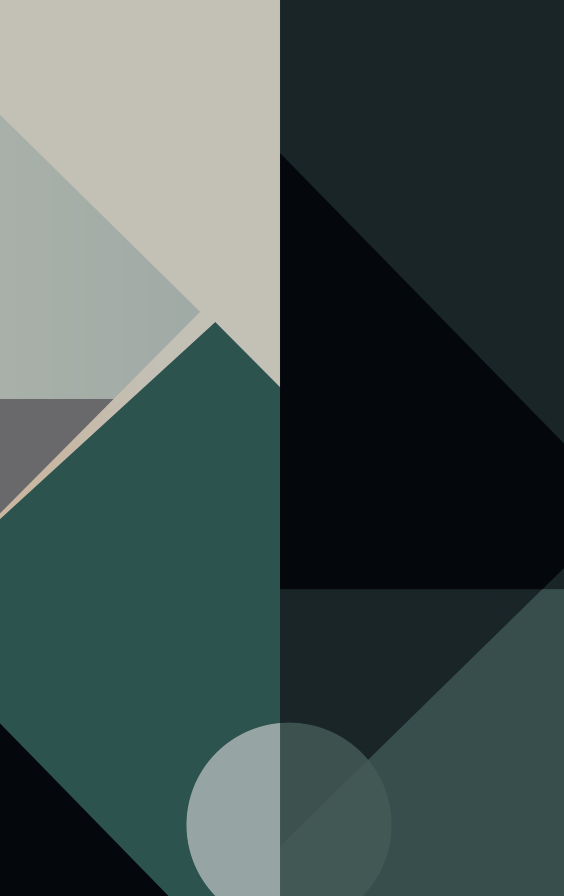
A Shadertoy shader for this background:

```glsl
// Flat geometric composition: angled paper planes and a disc split by a vertical seam.

// Antialiased coverage of a signed distance, positive inside
float cover(float d) {
    float blur = 0.6 / iResolution.y;
    return smoothstep(-blur, blur, d);
}

// Coverage of the half-plane to the left of the line from a to b
float leftOf(vec2 p, vec2 a, vec2 b) {
    vec2 along = normalize(b - a);
    return cover(dot(p - a, vec2(-along.y, along.x)));
}

// Light half: cream paper, sage wedge, green slab, dark corner
vec3 lightHalf(vec2 p, vec3 ink, float disc) {
    vec3 cream = vec3(0.765, 0.753, 0.715);
    vec3 tan_ = vec3(0.785, 0.715, 0.630);
    float sliver = smoothstep(0.20, 0.02, p.x) * smoothstep(0.68, 0.58, p.y);
    vec3 col = mix(cream, tan_, sliver);

    // Sage wedge with a grey foot
    vec3 sage = mix(vec3(0.660, 0.690, 0.665), vec3(0.630, 0.668, 0.645), p.x / 0.22);
    vec3 wedgeColor = mix(sage, vec3(0.410, 0.410, 0.422), cover(0.5547 - p.y));
    vec2 wedgeTip = vec2(0.2227, 0.652);
    float wedge = leftOf(p, wedgeTip, vec2(0.0, 0.872)) * leftOf(p, vec2(0.0, 0.427), wedgeTip);
    col = mix(col, wedgeColor, wedge);

    // Green slab below its peak
    vec2 peak = vec2(0.2396, 0.6406);
    float slab = leftOf(p, vec2(0.3118, 0.5677), peak) * leftOf(p, peak, vec2(0.0, 0.4206));
    col = mix(col, vec3(0.175, 0.325, 0.310), slab);

    col = mix(col, ink, leftOf(p, vec2(0.1875, 0.0), vec2(0.0, 0.1927)));
    return mix(col, vec3(0.590, 0.645, 0.640), disc);
}

// Dark half: slate ground, black plane, translucent teal plane
vec3 darkHalf(vec2 p, vec3 ink, float disc) {
    vec3 col = vec3(0.100, 0.145, 0.158);
    float teal = leftOf(p, vec2(0.6276, 0.366), vec2(0.3118, 0.056));
    float shelf = cover(p.y - 0.3424);
    float plane = leftOf(p, vec2(0.6276, 0.505), vec2(0.3118, 0.829)) * shelf;
    col = mix(col, ink, plane * (1.0 - teal));
    col = mix(col, vec3(0.220, 0.307, 0.300), teal * (1.0 - shelf));
    vec3 glass = mix(vec3(0.240, 0.318, 0.308), vec3(0.260, 0.345, 0.328), teal);
    return mix(col, glass, disc);
}

void mainImage(out vec4 fragColor, in vec2 fragCoord) {
    // Canvas units: height 1, width 0.6276
    vec2 p = fragCoord / iResolution.xy * vec2(0.6276, 1.0);
    vec3 ink = vec3(0.014, 0.028, 0.043);
    float disc = cover(0.1141 - length(p - vec2(0.3216, 0.0794)));

    // Vertical seam between the halves
    float seam = cover(p.x - 0.3116);
    vec3 col = mix(lightHalf(p, ink, disc), darkHalf(p, ink, disc), seam);
    fragColor = vec4(col, 1.0);
}
```
